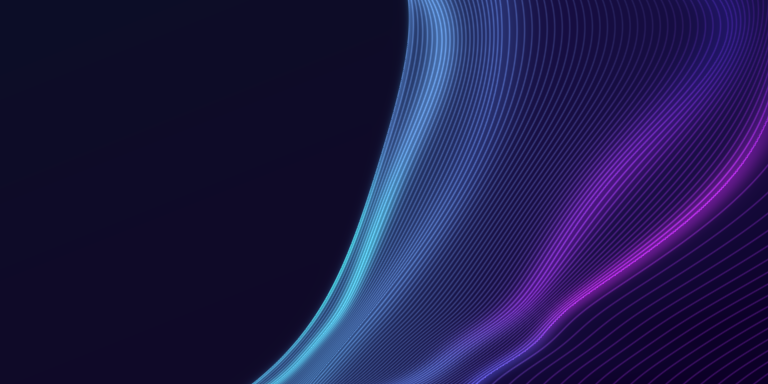
This background is drawn by a Shadertoy shader. Its source:

```glsl
// A flowing sheet of fine contour lines with cyan, blue and magenta folds on dark indigo.
#define RIDGES 5
#define LINE_HALF 0.0019    // half thickness of a line, in canvas heights
#define OUTER_DENSITY 19.0  // lines per unit beyond the last ridge
#define LINE_GAIN 0.72
#define GLOW_GAIN 0.85
#define FOOT_BEND 0.048     // sideways swell of the last ridge near its foot
#define NIGHT vec3(0.060, 0.037, 0.157)
#define SHEET_BLUE vec3(0.125, 0.185, 0.370)
#define SHEET_VIOLET vec3(0.085, 0.050, 0.250)
#define SHEET_DARK vec3(0.045, 0.000, 0.150)

// Glow colours of each ridge at its foot, body and crown
const vec3 FOOT[RIDGES] = vec3[RIDGES](
    vec3(0.15, 0.45, 0.42), vec3(0.15, 0.48, 0.42), vec3(0.10, 0.22, 0.24),
    vec3(0.17, 0.24, 0.38), vec3(0.20, 0.22, 0.48));
const vec3 BODY[RIDGES] = vec3[RIDGES](
    vec3(0.14, 0.68, 0.52), vec3(0.17, 0.56, 0.47), vec3(0.12, 0.20, 0.26),
    vec3(0.33, 0.06, 0.40), vec3(0.52, 0.10, 0.52));
const vec3 CROWN[RIDGES] = vec3[RIDGES](
    vec3(0.14, 0.22, 0.28), vec3(0.19, 0.32, 0.38), vec3(0.08, 0.13, 0.21),
    vec3(0.06, 0.05, 0.22), vec3(0.16, 0.05, 0.26));
const float FOOT_WIDTH[RIDGES] = float[RIDGES](0.008, 0.013, 0.040, 0.028, 0.020);
const float CROWN_WIDTH[RIDGES] = float[RIDGES](0.012, 0.040, 0.060, 0.070, 0.045);
const float LINE_COUNT[RIDGES] = float[RIDGES](7.0, 15.0, 30.0, 16.0, 0.0);

// Local swell that peaks a little above the foot
float swell(float y) {
    float u = (y - 0.095) / 0.075;
    return exp(-u * u);
}

// Quartic through five evenly spaced heights
float bend(float y, float a, float b, float c, float d, float e) {
    float t = 4.0 * y;
    float k2 = t * (t - 1.0) / 2.0;
    float k3 = k2 * (t - 2.0) / 3.0;
    float k4 = k3 * (t - 3.0) / 4.0;
    return a + (b - a) * t + (c - 2.0 * b + a) * k2
         + (d - 3.0 * c + 3.0 * b - a) * k3
         + (e - 4.0 * d + 6.0 * c - 4.0 * b + a) * k4;
}

// Horizontal place of a ridge at height y
float ridgeX(int i, float y) {
    if (i == 0) return bend(y, 0.656, 0.863, 0.962, 1.035, 1.0625);
    if (i == 1) return bend(y, 0.716, 0.918, 1.015, 1.120, 1.125) - 0.01 * swell(y);
    if (i == 2) return bend(y, 0.807, 1.015, 1.185, 1.287, 1.302);
    if (i == 3) return bend(y, 1.072, 1.393, 1.565, 1.795, 1.875) - 0.038 * swell(y);
    return bend(y, 1.230, 1.550, 1.870, 2.020, 2.100) + FOOT_BEND * swell(y);
}

void mainImage(out vec4 fragColor, in vec2 fragCoord) {
    vec2 p = fragCoord / iResolution.y;
    p.x += 1.0 - 0.5 * iResolution.x / iResolution.y;
    float pixel = 1.0 / iResolution.y;

    // Place of every ridge, and distance to it along its normal
    float place[RIDGES];
    float dist[RIDGES];
    for (int i = 0; i < RIDGES; i++) {
        place[i] = ridgeX(i, p.y);
        float slope = (ridgeX(i, p.y + 0.01) - ridgeX(i, p.y - 0.01)) / 0.02;
        dist[i] = (p.x - place[i]) / length(vec2(1.0, slope));
    }

    // Line phase grows from ridge to ridge; outer lines flatten and lose the swell
    float outer = max(p.x - place[RIDGES - 1], 0.0);
    float phase = outer * (1.15 - 0.7 * p.y);
    phase += FOOT_BEND * swell(p.y) * (1.0 - exp(-outer / 0.15));
    phase *= OUTER_DENSITY;
    for (int i = 0; i < RIDGES - 1; i++) {
        float across = (p.x - place[i]) / (place[i + 1] - place[i]);
        phase += LINE_COUNT[i] * clamp(across, 0.0, 1.0);
    }
    float w = max(length(vec2(dFdx(phase), dFdy(phase))), 0.001);
    float halfLine = min(LINE_HALF * w / pixel, 0.2);
    float offLine = 0.5 - abs(fract(phase) - 0.5);
    float line = 1.0 - smoothstep(halfLine - w, halfLine + w, offLine);
    line = mix(line, 0.4, smoothstep(0.4, 0.8, w));

    // Sheet body, darker toward the lower right
    vec3 sheet = mix(SHEET_BLUE, SHEET_VIOLET, smoothstep(0.0, 0.42, dist[0]));
    float depth = smoothstep(-0.15, 0.35, dist[4]) * (1.0 - 0.5 * p.y);
    sheet = mix(sheet, SHEET_DARK, depth);

    // Fine lines, blue on the left and violet on the right
    float hue = smoothstep(1.05, 1.5, p.x - 0.5 * p.y);
    vec3 lineColor = mix(vec3(0.17, 0.23, 0.30), vec3(0.25, 0.07, 0.31), hue);
    float topFade = 1.0 - 0.6 * smoothstep(0.5, 1.0, p.y) * smoothstep(1.2, 1.7, p.x);
    sheet += LINE_GAIN * lineColor * line * topFade;

    // Glowing folds
    for (int i = 0; i < RIDGES; i++) {
        vec3 tint = mix(FOOT[i], BODY[i], smoothstep(0.02, 0.25, p.y));
        float crownStart = i < 3 ? 0.3 : 0.5;
        tint = mix(tint, CROWN[i], smoothstep(crownStart, crownStart + 0.38, p.y));
        float width = mix(FOOT_WIDTH[i], CROWN_WIDTH[i], smoothstep(0.0, 0.9, p.y));
        float u = dist[i] / width;
        float glow = exp(-u * u) + 0.10 * exp(-0.15 * u * u);
        float weave = i < 2 ? 0.85 + 0.15 * line : 0.65 + 0.35 * line;
        sheet += GLOW_GAIN * tint * glow * weave;
    }

    // Night side with a faint diagonal shade and a halo along the rim
    float shade = smoothstep(0.3, 1.4, p.y + 0.4 - 0.4 * p.x);
    vec3 color = NIGHT + vec3(-0.012, 0.014, -0.004) * shade;
    color += vec3(0.05, 0.14, 0.17) * exp(-abs(dist[0]) / 0.007);
    color = mix(color, sheet, smoothstep(-pixel, pixel, dist[0]));
    fragColor = vec4(clamp(color, 0.0, 1.0), 1.0);
}
```
